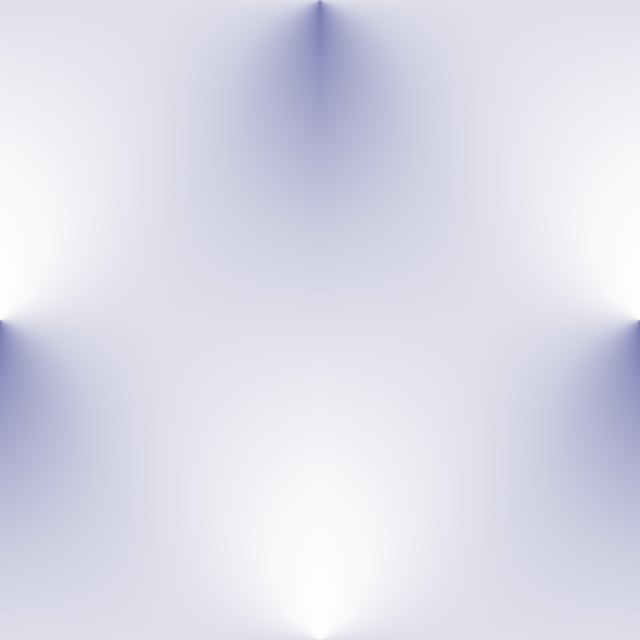
Reproduce this background procedurally as a Shadertoy shader.

```glsl
// Soft teardrop lobes of indigo shadow and white light, in a staggered repeat.
// Each pixel takes the angle of 1 - r*exp(i*t): r is a triangle wave across,
// t is one turn upwards. That angle then picks a colour from a smooth ramp.

const float TAU = 6.2831853;

// Signed shade from -1 (full light) to 1 (full shadow).
float lobeShade(vec2 uv) {
    float radius = 1.0 - 4.0 * abs(uv.x - 0.5);
    float turn = TAU * (1.0 - uv.y);
    float angle = atan(radius * sin(turn), max(1.0 - radius * cos(turn), 1e-6));
    return angle / (0.25 * TAU);
}

// Evenly spaced colours, from white through lavender to indigo.
vec3 shadeColour(float shade) {
    vec3 ramp[9] = vec3[9](
        vec3(0.996, 0.996, 0.996),
        vec3(0.990, 0.990, 0.993),
        vec3(0.972, 0.973, 0.980),
        vec3(0.925, 0.928, 0.947),
        vec3(0.875, 0.874, 0.920),
        vec3(0.805, 0.814, 0.882),
        vec3(0.708, 0.713, 0.830),
        vec3(0.595, 0.603, 0.763),
        vec3(0.450, 0.470, 0.680));
    float position = clamp(shade * 4.0 + 4.0, 0.0, 7.999);
    int stop = int(position);
    return mix(ramp[stop], ramp[stop + 1], fract(position));
}

void mainImage(out vec4 fragColor, in vec2 fragCoord) {
    vec2 uv = fragCoord / iResolution.xy;
    fragColor = vec4(shadeColour(lobeShade(uv)), 1.0);
}
```
